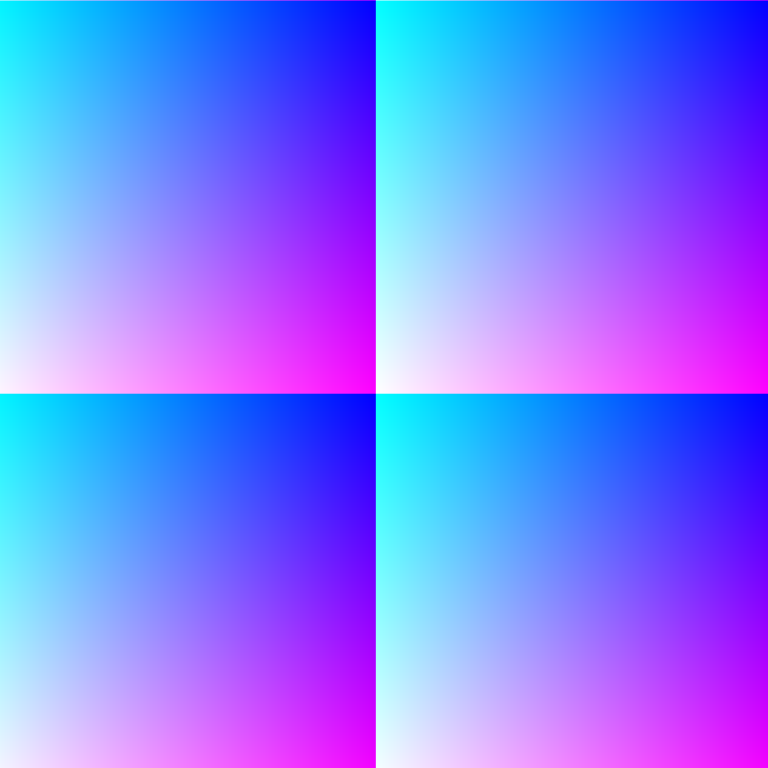
A Shadertoy shader for this pattern:

```glsl
// Two by two tiles, each blending white, cyan, blue and magenta corner to corner.

const vec2 TILE_ORIGIN = vec2(0.490, 0.488);  // shared corner of the four tiles
const vec2 TILE_SIZE = vec2(0.512);           // tile size in canvas units
const float BLUE_LEVEL = 1.0;

// Rising ramp from 0 to 1 that repeats, with its drop softened over one pixel.
vec2 smoothSawtooth(vec2 position, vec2 pixel) {
    vec2 ramp = fract(position);
    return min(ramp, (1.0 - ramp) / pixel);
}

void mainImage(out vec4 fragColor, in vec2 fragCoord) {
    vec2 uv = fragCoord / iResolution.xy;
    vec2 pixel = 1.0 / (iResolution.xy * TILE_SIZE);
    vec2 tile = smoothSawtooth((uv - TILE_ORIGIN) / TILE_SIZE, pixel);

    // Red fades upward and green fades to the right.
    fragColor = vec4(1.0 - tile.y, 1.0 - tile.x, BLUE_LEVEL, 1.0);
}
```
